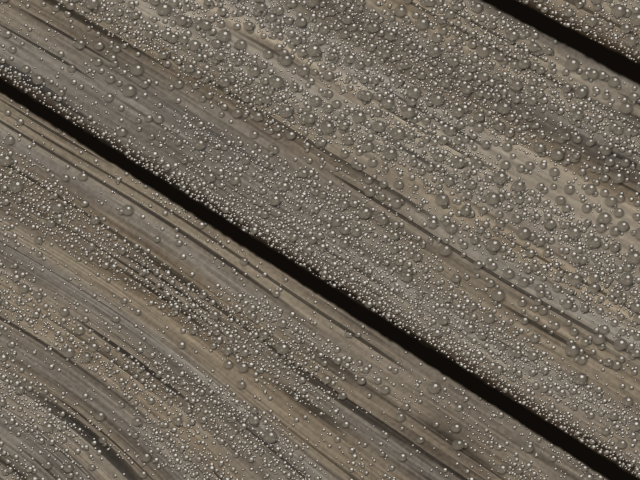
Write a Shadertoy shader that draws this texture.

```glsl
// Weathered diagonal deck boards with dark gaps, streaked grain and beads of rain.
#define WOOD_DARK vec3(0.265, 0.235, 0.205)
#define WOOD_LIGHT vec3(0.705, 0.66, 0.59)
#define GAP_COLOR vec3(0.055, 0.045, 0.03)
#define WATER_COLOR vec3(0.57, 0.53, 0.465)
#define GLINT_COLOR vec3(0.93, 0.91, 0.89)
#define GAP_HALF 0.0125
#define BEVEL_WIDTH 0.034
#define DROP_CELL 0.046
#define DROP_LAYERS 7
#define BOARD_DIR vec2(0.845, -0.535)

float hash(vec2 p) {
    return fract(sin(dot(p, vec2(127.1, 311.7))) * 43758.545);
}

float noise(vec2 p) {
    vec2 i = floor(p), f = fract(p);
    f = f * f * (3.0 - 2.0 * f);
    return mix(mix(hash(i), hash(i + vec2(1, 0)), f.x),
               mix(hash(i + vec2(0, 1)), hash(i + vec2(1, 1)), f.x), f.y);
}

float band(float x, float center, float width) {
    float d = (x - center) / width;
    return exp(-d * d);
}

// Board spacing measured vertically; it widens to the right.
float boardSpan(vec2 p) { return 0.727 + 0.102 * p.x; }

// x runs along the boards, y counts boards across them.
vec2 boardCoord(vec2 p) {
    return vec2(dot(p, BOARD_DIR), (p.y - 0.823 + 0.632 * p.x) / boardSpan(p));
}

// Signed distance to the middle of the nearest gap, positive above it.
float gapDistance(vec2 p) {
    float across = boardCoord(p).y;
    return (across - max(floor(across + 0.5), 0.0)) * boardSpan(p) * BOARD_DIR.x;
}

float gapHalf(vec2 p) { return GAP_HALF + 0.004 * p.x; }

vec3 wood(vec2 p) {
    vec2 b = boardCoord(p);
    float board = max(floor(b.y), -1.0);
    float lower = step(board, -0.5);

    // Grain bends around a knot beyond the lower left corner.
    float w = b.y - 0.22 * exp(-6.0 * dot(p, p)) + 0.02 * noise(b * vec2(3.0, 5.0));
    vec2 g = vec2(b.x, w) + board * vec2(17.0, 3.0);

    float streak = 0.6 * noise(g * vec2(0.9, 9.0)) + 0.4 * noise(g * vec2(1.8, 27.0));
    float fibre = noise(g * vec2(4.0, 75.0));
    float fine = noise(g * vec2(11.0, 150.0));
    float pores = noise(p * 190.0);
    float tone = 0.53 + 0.48 * (streak - 0.5) + 0.27 * (fibre - 0.5)
               + 0.25 * (fine - 0.5) + 0.14 * (pores - 0.5);

    // Broad weathered bands.
    tone -= 0.27 * band(b.y, 0.735, 0.055) * smoothstep(0.4, 0.8, p.x);
    tone += 0.15 * band(b.y, 0.57, 0.13);
    tone -= 0.22 * band(w, -0.32, 0.055) + 0.06 * lower;
    vec3 color = mix(WOOD_DARK, WOOD_LIGHT, clamp(tone, 0.0, 1.1));
    color *= mix(vec3(0.97, 1.0, 1.05), vec3(1.04, 1.0, 0.93), noise(g * vec2(1.3, 14.0)));

    // Thin cracks, deeper on the lower board.
    float crack = smoothstep(0.74, 0.92, noise(g * vec2(2.6, 62.0) + 31.0));
    float split = smoothstep(0.8, 0.93, noise(g * vec2(1.6, 30.0) + 57.0));
    color *= 1.0 - 0.42 * crack - (0.2 + 0.35 * lower) * split * (1.0 - crack);

    // Rounded shaded edge above each gap.
    float d = gapDistance(p), h = gapHalf(p);
    float bevel = step(0.0, d) * (1.0 - smoothstep(h, h + BEVEL_WIDTH, d));
    return color * mix(vec3(1.0), vec3(0.42, 0.37, 0.32), bevel);
}

// Chance that a bead sits here; fine is 0 for large beads, 1 for mist.
float wetness(vec2 p, float fine) {
    vec2 b = boardCoord(p);
    float d = gapDistance(p), h = gapHalf(p);
    float large = b.y > 0.0 ? 0.25 + 0.55 * smoothstep(0.1, 0.5, b.y) : 0.1;
    float mist = 0.08 + 0.6 * smoothstep(0.4, 0.75, noise(b * vec2(3.0, 13.0) + 5.0));
    float edge = step(0.0, d) * (1.0 - smoothstep(h + 0.02, h + 0.05, d));
    float chance = mix(large, mist, fine) + edge * (fine - 0.45);
    return chance * step(h + 0.014 * (1.0 - fine), abs(d));
}

vec3 addDrops(vec3 color, vec2 p, float layer, float px) {
    float fine = smoothstep(0.0, 4.0, layer);
    float cell = DROP_CELL * pow(0.76, layer);
    float a = 0.4 + 1.3 * layer;
    mat2 turn = mat2(cos(a), sin(a), -sin(a), cos(a));
    vec2 q = turn * p / cell + 19.0 * layer;
    vec2 id = floor(q);
    float r = mix(0.18, 0.33, hash(id + 7.3));
    vec2 jitter = vec2(hash(id + 2.1), hash(id + 5.7)) - 0.5;
    vec2 d = ((q - id - 0.5 - jitter * (1.0 - 2.6 * r)) * cell) * turn;
    if (hash(id + 11.9) > wetness(p - d, fine)) return color;

    r *= cell;
    d.y *= 1.15;
    float shadow = 1.0 - smoothstep(0.6 * r, 1.35 * r, length(d - r * vec2(0.12, -0.28)));
    float body = 1.0 - smoothstep(r - px, r + px, length(d));
    float glintR = r * mix(0.23, 0.5, fine);
    float glint = 1.0 - smoothstep(glintR - px, glintR + px, length(d - r * vec2(0.22, 0.38)));
    float shade = 0.96 - 0.2 * dot(d / r, vec2(0.35, 0.75)) - 0.22 * dot(d, d) / (r * r);
    color *= 1.0 - 0.42 * shadow;
    color = mix(color, mix(color, WATER_COLOR, 0.75) * shade, body * 0.85);
    return mix(color, GLINT_COLOR, glint * mix(0.9, 0.65, hash(id + 3.3)));
}

void mainImage(out vec4 fragColor, in vec2 fragCoord) {
    vec2 p = fragCoord / iResolution.y;
    float px = 1.0 / iResolution.y;
    vec3 color = wood(p);
    for (int i = DROP_LAYERS - 1; i >= 0; i--) color = addDrops(color, p, float(i), px);

    // Open gaps with a slightly ragged edge.
    float ragged = 0.003 * (noise(p * 90.0) - 0.5);
    float d = abs(gapDistance(p)) - gapHalf(p) + ragged;
    color = mix(GAP_COLOR, color, smoothstep(-0.002 - px, 0.002 + px, d));
    fragColor = vec4(color, 1.0);
}
```
